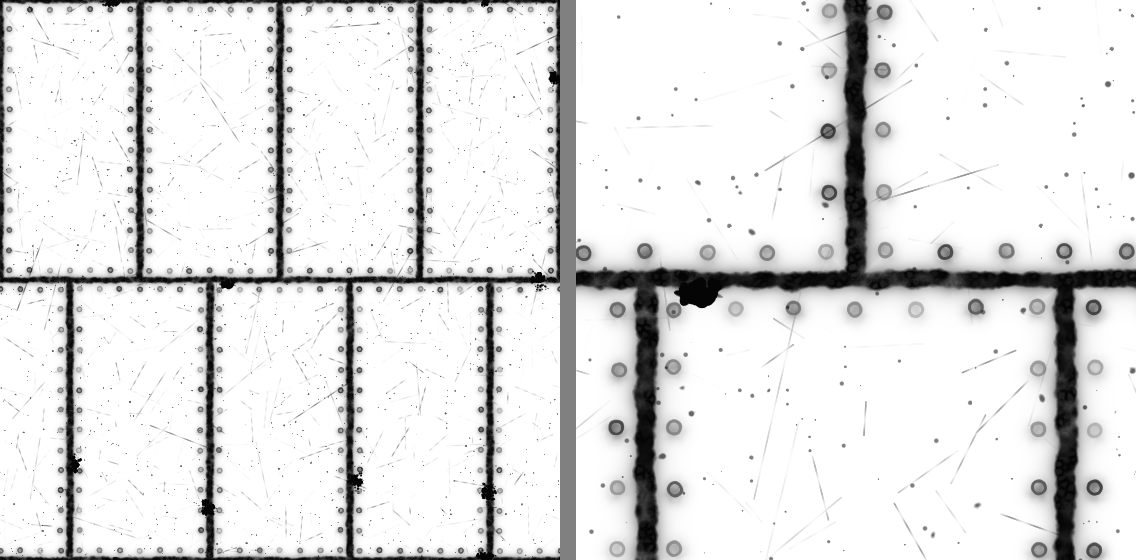
Left, the full canvas; right, a detail of the centre.
Write a WebGL 1 fragment shader that draws this texture map.

```glsl
precision highp float;
// Worn white riveted plates in two staggered rows, with ragged black seams, chips, specks and scratches.

uniform vec2 u_resolution;

const vec2 PLATES = vec2(4.0, 2.0);         // repeats across and down
const float ROW_SHIFT = 0.125;              // stagger of the lower row
const vec2 RIVETS = vec2(7.0, 14.0);        // rivets along each plate edge
const float RIVET_INSET = 0.0168;
const float RIVET_RADIUS = 0.0043;
const vec2 SEAM_HALF = vec2(0.0056, 0.0046); // upright, level
const float SEAM_WOBBLE = 0.0011;
const float HALO_REACH = 0.0042;
const float CHIP_CHANCE = 0.5;
const float SCRATCH_HALF = 0.0002;
const float TAU = 6.28318;

float hash(vec2 p) {
  return fract(sin(dot(p, vec2(127.1, 311.7))) * 43758.55);
}

vec2 hash2(vec2 p) {
  return vec2(hash(p), hash(p + 37.3));
}

// Tiling cellular noise: nearest distance, second distance, random id
vec3 cellular(vec2 uv, float n) {
  vec2 p = uv * n;
  vec2 base = floor(p);
  vec3 res = vec3(9.0, 9.0, 0.0);
  for (int j = -1; j <= 1; j++) {
    for (int i = -1; i <= 1; i++) {
      vec2 cell = base + vec2(float(i), float(j));
      vec2 id = mod(cell, n) + n;
      float d = length(cell + hash2(id) - p);
      if (d < res.x) res = vec3(d, res.x, hash(id + 71.9));
      else res.y = min(res.y, d);
    }
  }
  return res;
}

// Layered sines that wrap over the canvas
float wobble(float t, float phase) {
  t *= TAU;
  return 0.5 * sin(7.0 * t + phase) + 0.35 * sin(19.0 * t + 2.3 * phase)
       + 0.3 * sin(43.0 * t + 4.1 * phase);
}

// Thin faint line segments, one per cell
float scratches(vec2 uv, float n, float px) {
  vec2 p = uv * n;
  vec2 base = floor(p);
  float ink = 0.0;
  for (int j = -1; j <= 1; j++) {
    for (int i = -1; i <= 1; i++) {
      vec2 cell = base + vec2(float(i), float(j));
      vec2 id = mod(cell, n) + 3.0 * n;
      vec2 q = p - cell - hash2(id);
      float angle = TAU * hash(id + 5.1);
      vec2 dir = vec2(cos(angle), sin(angle));
      float along = dot(q, dir);
      float halfLen = mix(0.1, 0.75, hash(id + 9.7));
      float d = length(q - dir * clamp(along, -halfLen, halfLen)) / n;
      float fade = 0.6 + 0.4 * sin(along * 17.0 + angle * 5.0);
      float strength = 0.5 * pow(hash(id + 13.3), 2.0);
      ink = max(ink, strength * fade * (1.0 - smoothstep(SCRATCH_HALF, SCRATCH_HALF + px, d)));
    }
  }
  return ink;
}

// Distance to a chip beside a seam; q is (across, along) within its stretch
float chip(vec2 q, vec2 id, float span) {
  vec2 centre = vec2((hash(id) - 0.5) * 0.022, span * mix(0.12, 0.88, hash(id + 2.7)));
  float radius = mix(0.005, 0.012, hash(id + 6.1));
  float d = length((q - centre) * vec2(1.0, 0.8)) - radius;
  return hash(id + 8.9) < CHIP_CHANCE ? d : 1.0;
}

void main() {
  vec2 uv = gl_FragCoord.xy / u_resolution;
  float px = 1.0 / min(u_resolution.x, u_resolution.y);
  vec2 size = 1.0 / PLATES;

  // Plate layout
  float row = floor(uv.y * PLATES.y);
  vec2 pos = vec2(uv.x - ROW_SHIFT * (1.0 - row), uv.y);
  vec2 plate = vec2(mod(floor(pos.x * PLATES.x), PLATES.x), row);
  vec2 local = fract(pos * PLATES) * size;
  vec2 seamId = mod(floor(pos * PLATES + 0.5), PLATES);
  vec2 side = (fract(pos * PLATES + 0.5) - 0.5) * size;

  // Surface noise
  vec3 coarse = cellular(uv, 75.0);
  vec3 fine = cellular(uv, 190.0);
  float grime = 0.6 * coarse.x + 0.4 * fine.x;
  float rough = grime - 0.45;
  float patchy = 0.5 + 0.25 * sin(TAU * (3.0 * uv.x + 2.0 * uv.y) + 1.0)
               + 0.25 * sin(TAU * (5.0 * uv.y - 4.0 * uv.x));

  // Ragged seams with a soft sooty halo
  vec2 phase = seamId * 2.7 + vec2(row * 1.9, 4.0);
  vec2 bend = vec2(wobble(uv.y, phase.x), wobble(uv.x, phase.y));
  vec2 swell = vec2(wobble(uv.y, phase.x + 3.0), wobble(uv.x, phase.y + 3.0));
  vec2 gap = abs(side + SEAM_WOBBLE * bend) - SEAM_HALF - 0.0007 * swell;
  float seam = min(gap.x, gap.y) + rough * 0.004;
  float wear = 0.5 + 0.4 * (gap.x < gap.y ? swell.x : swell.y);
  float seamTone = 0.02 + 0.32 * wear * smoothstep(0.3, 0.75, grime);
  seamTone += 0.12 * wear * smoothstep(0.15, 0.5, fine.y - fine.x);
  float halo = 0.48 * exp(-max(seam, 0.0) / HALO_REACH) * mix(0.5, 1.2, grime);

  // Rivets around the plate border
  vec2 pitch = (size - 2.0 * RIVET_INSET) / (RIVETS - 1.0);
  vec2 slot = clamp(floor((local - RIVET_INSET) / pitch + 0.5), vec2(0.0), RIVETS - 1.0);
  vec2 edge = min(slot, RIVETS - 1.0 - slot);
  float onBorder = 1.0 - step(0.5, min(edge.x, edge.y));
  vec2 rivetId = slot + plate * 23.0 + 1.0;
  vec2 q = local - RIVET_INSET - slot * pitch + (hash2(rivetId) - 0.5) * 0.0022;
  float r = length(q) + rough * 0.0012;
  float strength = onBorder * mix(0.35, 1.0, hash(rivetId + 4.4));
  float ring = 1.0 - smoothstep(0.0005, 0.0011 + px, abs(r - RIVET_RADIUS + 0.0006));
  float cap = 1.0 - smoothstep(RIVET_RADIUS - px, RIVET_RADIUS + px, r);
  float soot = exp(-pow(length(q + vec2(0.0, 0.0015)) / 0.0066, 2.0)) * mix(0.3, 1.1, grime);
  float rivet = strength * max(0.75 * ring, max(cap * mix(0.3, 0.75, grime), 0.55 * soot));

  // Chips broken out beside seams
  vec2 upright = vec2(side.x, local.y);
  vec2 level = vec2(side.y, fract(uv.x * PLATES.x) * size.x);
  float chips = min(chip(upright, vec2(seamId.x, row) + 11.0, size.y),
                    chip(level, vec2(floor(uv.x * PLATES.x), seamId.y) + 31.0, size.x));
  chips += rough * 0.022;

  // Specks gathered in patches, and scratches
  float speckSize = 0.24 * smoothstep(0.95 - 0.13 * patchy, 1.0, coarse.z);
  float dustSize = 0.3 * smoothstep(0.97 - 0.08 * patchy, 1.0, fine.z);
  float speck = 0.6 * (1.0 - smoothstep(speckSize * 0.5, speckSize + 0.02, coarse.x + 0.15 * fine.x)) * step(0.03, speckSize);
  float dust = 0.5 * (1.0 - smoothstep(dustSize * 0.5, dustSize + 0.05, fine.x)) * step(0.03, dustSize);
  float marks = max(scratches(uv, 11.0, px), 0.8 * scratches(uv + 0.37, 23.0, px));

  // Layering
  float tone = (1.0 - halo) * (1.0 - rivet) * (1.0 - max(speck, dust)) * (1.0 - marks);
  tone = mix(seamTone, tone, smoothstep(-0.0008 - px, 0.0008 + px, seam));
  tone = mix(0.02, tone, smoothstep(-px, 0.0012 + px, chips));
  gl_FragColor = vec4(vec3(clamp(tone, 0.0, 1.0)), 1.0);
}
```
